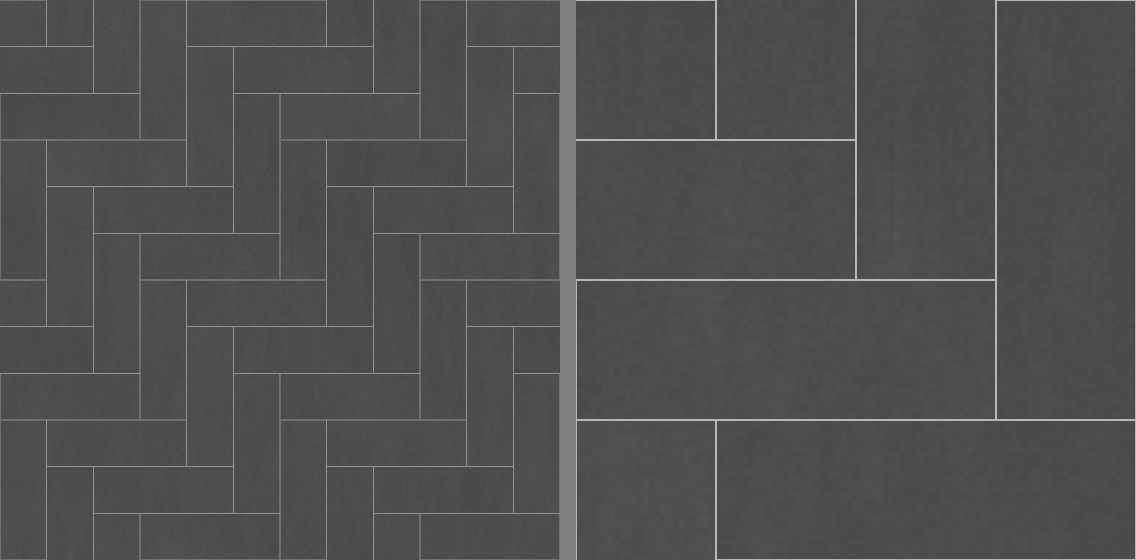
Left: the whole. Right: its middle third, enlarged.
Give the GLSL for this texture, as a Shadertoy shader.

```glsl
// Dark grey stone planks, one by three, laid in a stepped herringbone with thin pale joints.

const float CELLS = 12.0;          // plank widths across the canvas, a multiple of 6
const float PLANK_LENGTH = 3.0;    // in plank widths
const float JOINT_WIDTH = 0.0135;  // in plank widths
const vec3 STONE = vec3(0.301);
const vec3 JOINT = vec3(0.74);
const float PLANK_TINT = 0.012;    // tone range from plank to plank
const float CLOUD = 0.007;         // broad shading over the floor
const float STREAK = 0.024;        // soft upright veining
const float GRAIN = 0.022;         // fine speckle
const float SCRATCH = 0.016;
const float SCRATCHED_SHARE = 0.2; // share of planks with a scratch
const float TAU = 6.2831853;

// Integer hash of a lattice point and a seed, 0 to 1
float hash(vec2 p, float seed) {
    uvec3 q = uvec3(ivec3(vec3(p, seed)) + 4096);
    uint n = q.x * 1597334677u ^ q.y * 3812015801u ^ q.z * 2798796415u;
    n = (n ^ (n >> 15)) * 2246822519u;
    n = (n ^ (n >> 13)) * 3266489917u;
    return float((n ^ (n >> 16)) >> 8) / 16777216.0;
}

float valueNoise(vec2 p, float seed) {
    vec2 i = floor(p), f = fract(p);
    f = f * f * (3.0 - 2.0 * f);
    float low = mix(hash(i, seed), hash(i + vec2(1, 0), seed), f.x);
    float high = mix(hash(i + vec2(0, 1), seed), hash(i + vec2(1, 1), seed), f.x);
    return mix(low, high, f.y);
}

// Layered sines with whole frequencies, so the shading wraps
float clouds(vec2 uv) {
    vec2 a = TAU * uv;
    return 0.5 * sin(a.x + 2.0 * a.y + 1.3 * sin(a.y + 0.6))
         + 0.3 * sin(3.0 * a.x - a.y + 2.1 + sin(2.0 * a.x))
         + 0.2 * sin(2.0 * a.x + 5.0 * a.y + 4.0);
}

// Share of a pixel covered by the joint centred at distance zero
float jointCoverage(float dist, float pixel) {
    float upper = min(dist + 0.5 * pixel, 0.5 * JOINT_WIDTH);
    float lower = max(dist - 0.5 * pixel, -0.5 * JOINT_WIDTH);
    return clamp((upper - lower) / pixel, 0.0, 1.0);
}

// Faint, short, nearly upright scratch
float scratch(vec2 p, vec2 size, float seed, float pixel) {
    vec2 centre = size * vec2(hash(vec2(1, 0), seed), hash(vec2(2, 0), seed));
    float angle = (hash(vec2(3, 0), seed) - 0.5) * 1.4;
    vec2 along = vec2(sin(angle), cos(angle));
    vec2 d = p - centre;
    float across = abs(d.x * along.y - d.y * along.x);
    float fade = 1.0 - smoothstep(0.2, 0.7, abs(dot(d, along)));
    float present = step(hash(vec2(4, 0), seed), SCRATCHED_SHARE);
    return present * fade * (1.0 - smoothstep(0.004, 0.012 + pixel, across));
}

void mainImage(out vec4 fragColor, in vec2 fragCoord) {
    vec2 uv = fragCoord / iResolution.xy;
    vec2 p = uv * CELLS;
    float pixel = CELLS / iResolution.y;

    // Every diagonal step runs through three flat cells, then three upright ones
    vec2 cell = floor(p);
    float phase = mod(cell.x + cell.y + 3.0, 2.0 * PLANK_LENGTH);
    vec2 axis = phase < PLANK_LENGTH ? vec2(1, 0) : vec2(0, 1);
    vec2 origin = cell - axis * mod(phase, PLANK_LENGTH);
    vec2 local = p - origin;
    vec2 size = 1.0 + axis * (PLANK_LENGTH - 1.0);
    vec2 id = mod(origin, CELLS);
    float seed = id.x + CELLS * id.y;

    // Stone surface, seeded by plank
    float veins = 0.6 * valueNoise(local * vec2(3.5, 0.8), seed)
                + 0.4 * valueNoise(local * vec2(9.0, 1.7), seed + 200.0);
    float tone = PLANK_TINT * (hash(id, 500.0) - 0.5)
               + CLOUD * clouds(uv)
               + STREAK * (veins - 0.5)
               + GRAIN * (valueNoise(local * 24.0, seed + 400.0) - 0.5)
               - SCRATCH * scratch(local, size, seed + 600.0, pixel);

    // Joints along the plank outline
    vec2 edge = min(local, size - local);
    float joint = jointCoverage(min(edge.x, edge.y), pixel);
    fragColor = vec4(mix(STONE + tone, JOINT, joint), 1.0);
}
```
